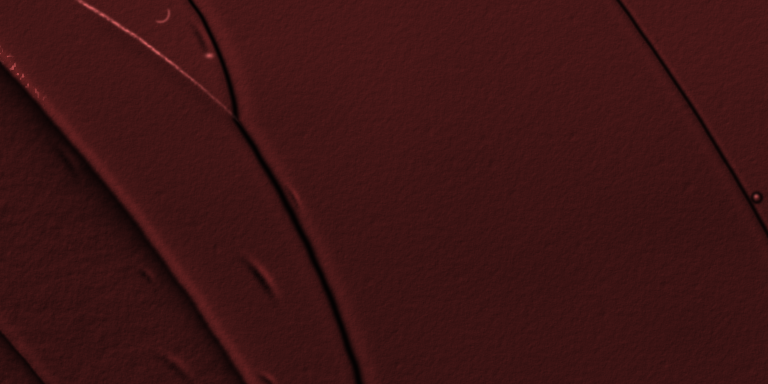
Give the GLSL for this texture, as a WebGL 2 fragment shader.

```glsl
#version 300 es
precision highp float;
// Dark maroon cream spread in overlapping strokes. Each stroke edge is a parabola
// whose signed distance shapes a shadow and a lit lip; value noise, lit from the
// upper left, adds fine grain, with dents, pits and wet glints on top.
uniform vec2 u_resolution;
out vec4 fragColor;

float hash(vec2 p) {
  vec3 q = fract(vec3(p.xyx) * 0.1031);
  q += dot(q, q.yzx + 33.33);
  return fract((q.x + q.y) * q.z);
}

float noise(vec2 p) {
  vec2 i = floor(p), f = fract(p);
  f = f * f * (3.0 - 2.0 * f);
  return mix(mix(hash(i), hash(i + vec2(1, 0)), f.x),
             mix(hash(i + vec2(0, 1)), hash(i + vec2(1, 1)), f.x), f.y);
}

float relief(vec2 p) {
  float sum = 0.0, amp = 0.5;
  for (int i = 0; i < 4; i++) {
    sum += amp * noise(p);
    p = mat2(1.6, 1.2, -1.2, 1.6) * p + 7.3;
    amp *= 0.62;
  }
  return sum;
}

// Soft line of half width w around d = 0
float band(float d, float w) { return exp(-d * d / (w * w)); }

// Shadow lying on the negative side of an edge, fading over w
float castShadow(float d, float w, float aa) {
  return smoothstep(aa, -aa, d) * exp(min(d, 0.0) / w);
}

// Oblong hollow: negative on its shaded side, positive on its lit side
float dent(vec2 p, vec2 centre, float angle, vec2 size) {
  float c = cos(angle), s = sin(angle);
  vec2 q = mat2(c, -s, s, c) * (p - centre) / size;
  q.y += 0.35 * q.x * q.x;
  return 2.0 * q.y * exp(-dot(q, q));
}

// Sparse round pits, one at most per grid cell
float pits(vec2 p, float scale) {
  vec2 cell = floor(p * scale);
  vec2 centre = 0.3 + 0.4 * vec2(hash(cell + 3.7), hash(cell + 19.1));
  vec2 q = (fract(p * scale) - centre) / 0.12;
  return step(0.86, hash(cell + 41.0)) * dot(q, vec2(0.8, -0.9)) * exp(-dot(q, q));
}

void main() {
  vec2 p = gl_FragCoord.xy / u_resolution.y;
  p.x *= 2.0 * u_resolution.y / u_resolution.x;
  float aa = max(1.0 / u_resolution.y, 0.002);
  float x = p.x, y = p.y;
  float wobble = 0.005 * (noise(p * 22.0) - 0.5);

  // Signed distances to the stroke edges, positive to the right
  float t = y - 0.6875, v = 1.0 - y, u = x - 0.203;
  float centreX = t < 0.0 ? 0.943 - 0.288 * y - 0.264 * y * y
                          : 0.62 - 0.12 * t - 0.84 * t * t;
  float centreEdge = (x - centreX) * 0.9 + wobble;
  float leftEdge = (x - 0.646 + 0.601 * y + 0.189 * y * y) * 0.8 + wobble;
  float rightEdge = (x - 1.609 - 0.729 * v + 0.147 * v * v) * 0.83 + 0.4 * wobble;
  float seam = (y - 1.0 + 0.57 * u + 0.43 * u * u) * 0.8 + 0.4 * wobble;
  float cornerEdge = (y - 0.14 + 1.1 * x + 0.8 * x * x) * 0.68 + wobble;

  float leftOfCentre = smoothstep(aa, -aa, centreEdge);
  float belowLeft = smoothstep(aa, -aa, leftEdge);
  float wedge = leftOfCentre * smoothstep(-aa, aa, seam);

  // Broad light over the sheets
  float light = 0.93 + 0.14 * smoothstep(0.3, 1.0, y);
  light += 0.08 * band(length((p - vec2(0.85, 0.95)) * vec2(0.7, 1.0)), 0.5);
  light += 0.05 * smoothstep(0.0, 0.03, rightEdge) - 0.05 * belowLeft + 0.06 * wedge;
  light += 0.06 * (noise(p * vec2(5.0, 7.0)) - 0.5);

  // Grain from the slope of the relief, coarser on the lower left stroke
  vec2 toLight = vec2(-0.0025, 0.003);
  float fine = relief(p * 85.0) - relief((p + toLight) * 85.0);
  float coarse = relief(p * 26.0) - relief((p + toLight * 2.0) * 26.0);
  light += 0.42 * fine + mix(0.12, 0.55, belowLeft) * coarse;
  light += 0.22 * pits(p, 13.0) + 0.18 * pits(p + 5.3, 29.0);

  // Lit lips and shaded shoulders beside the edges
  light += 0.24 * band(centreEdge - 0.022, 0.022);
  light += 0.10 * band(centreEdge + 0.035, 0.018) * leftOfCentre;
  light += 0.42 * band(leftEdge - 0.012, 0.014) + 0.10 * band(leftEdge - 0.035, 0.03);
  light += 0.15 * band(rightEdge + 0.022, 0.016) + 0.20 * band(rightEdge - 0.011, 0.007);
  light += 0.22 * band(cornerEdge - 0.02, 0.016);
  light -= 0.12 * band(seam + 0.022, 0.02) * leftOfCentre * smoothstep(0.0, 0.1, u);

  // Dents pressed into the strokes
  light += 0.75 * dent(p, vec2(0.685, 0.28), -0.92, vec2(0.055, 0.013));
  light += 0.50 * dent(p, vec2(0.768, 0.487), -1.05, vec2(0.032, 0.008));
  light += 0.50 * dent(p, vec2(0.18, 0.585), -0.95, vec2(0.045, 0.013));
  light += 0.40 * dent(p, vec2(0.385, 0.285), -0.8, vec2(0.025, 0.010));
  light += 0.55 * dent(p, vec2(0.70, 0.012), -0.7, vec2(0.025, 0.010));
  light += 0.40 * dent(p, vec2(0.46, 0.05), -0.7, vec2(0.050, 0.014));
  light += 0.60 * dent(p, vec2(0.53, 0.90), -1.1, vec2(0.045, 0.012));

  // Shadows under the edges
  float shade = 0.92 * band(centreEdge + 0.004, mix(0.011, 0.007, smoothstep(0.5, 0.9, y)));
  shade = max(shade, 0.55 * castShadow(centreEdge, 0.013, aa));
  shade = max(shade, 0.86 * castShadow(leftEdge + 0.006, mix(0.022, 0.055, smoothstep(0.1, 0.75, y)), 0.008));
  shade = max(shade, 0.80 * band(rightEdge, 0.006));
  shade = max(shade, 0.38 * castShadow(rightEdge, 0.014, aa));
  shade = max(shade, 0.85 * castShadow(cornerEdge, 0.022, aa * 2.0));
  vec3 colour = vec3(0.238, 0.078, 0.078) * max(light, 0.1) * (1.0 - shade);

  // Wet glints along the seam, the left lip and the droplets
  float sparkle = noise(p * 150.0);
  float glint = band(seam, 0.0045) * smoothstep(-0.03, 0.02, u) * leftOfCentre
              * (0.25 + 0.75 * smoothstep(0.42, 0.15, u)) * (0.45 + 0.7 * sparkle);
  glint += 0.7 * band(leftEdge - 0.012, 0.012) * smoothstep(0.68, 0.85, y) * smoothstep(0.62, 0.9, sparkle);
  glint += 0.9 * band(length((p - vec2(0.545, 0.855)) * vec2(0.8, 1.2)), 0.008);
  vec2 hook = p - vec2(0.418, 0.965);
  glint += 0.5 * band(length(hook) - 0.022, 0.004) * smoothstep(0.0, 0.02, hook.x - hook.y);
  vec2 drop = p - vec2(1.971, 0.485);
  colour *= 1.0 - 0.7 * band(length(drop) - 0.012, 0.005);
  glint += 0.75 * band(length(drop - vec2(-0.002, 0.004)), 0.006);
  colour += vec3(0.52, 0.27, 0.27) * glint;
  fragColor = vec4(colour, 1.0);
}
```
